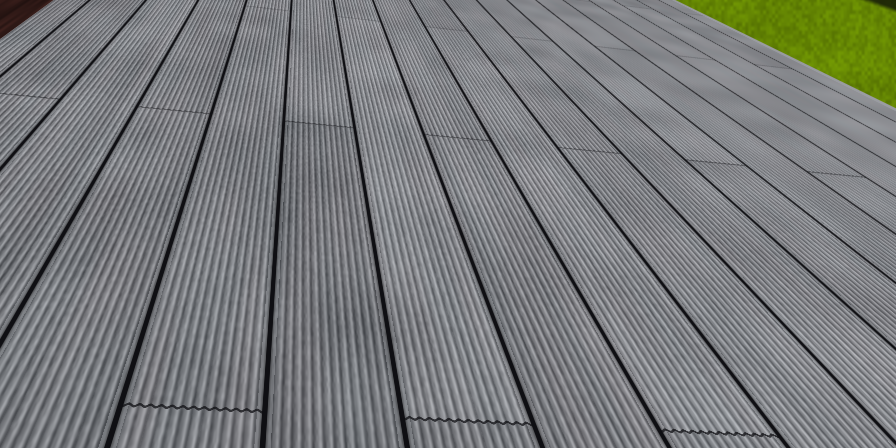
Write a WebGL 2 fragment shader that draws this texture.

```glsl
#version 300 es
precision highp float;
// Grooved grey composite decking seen in perspective, with a lawn beyond its right edge.
// A projective map turns the canvas into deck coordinates: u counts boards, v runs along them.
// Ribs, gaps and staggered end joints are then drawn with repeats in u and v.

#define RIBS 12.0          // ribs on each board
#define RIB_DEPTH 0.115    // contrast of the ribs
#define MARGIN 0.055       // flat strip at each side of a board
#define GAP 0.019          // half width of the gap between boards
#define JOINT 0.0045       // half width of an end joint
#define BOARD_LENGTH 4.47  // distance between joints on one board
#define STAGGER 2.07       // joint offset of every second board
#define LAWN_EDGE 12.8     // board count where the lawn begins
#define WALL_EDGE -4.6     // board count where the brown edging begins
#define WEAR 0.07          // strength of stains and grain

uniform vec2 u_resolution;
out vec4 outColor;

const float TAU = 6.2831853;
const vec3 GAP_COLOR = vec3(0.06, 0.06, 0.075);
const vec3 LAWN_COLOR = vec3(0.39, 0.52, 0.01);
const vec3 EDGING_COLOR = vec3(0.17, 0.09, 0.08);

float hash(vec2 p) {
  return fract(sin(dot(p, vec2(127.1, 311.7))) * 43758.5453);
}

float noise(vec2 p) {
  vec2 i = floor(p), f = fract(p);
  f = f * f * (3.0 - 2.0 * f);
  return mix(mix(hash(i), hash(i + vec2(1, 0)), f.x),
             mix(hash(i + vec2(0, 1)), hash(i + vec2(1, 1)), f.x), f.y);
}

// Smooth line that fades rather than aliases when thinner than a pixel
float line(float d, float halfWidth, float pixel) {
  float r = max(halfWidth, 0.5 * pixel);
  float cover = 1.0 - smoothstep(r - 0.5 * pixel, r + 0.5 * pixel, abs(d));
  return cover * min(1.0, 2.0 * halfWidth / pixel);
}

// Canvas position (y downwards, height 1) to deck coordinates
vec2 deckCoords(vec2 p) {
  float depth = 0.1197 - 0.035 * p.x + 0.2355 * p.y;
  return vec2(p.x - 0.651 + 0.0651 * p.y, p.y - 0.2083 - 0.097 * p.x) / depth;
}

vec3 deck(vec2 uv, vec2 pixel, vec2 p) {
  float board = floor(uv.x);
  float across = fract(uv.x);

  // End joints, slightly wavy where they cut the ribs
  float ribPos = (across - MARGIN) / (1.0 - 2.0 * MARGIN) * RIBS;
  float along = uv.y - mod(board, 2.0) * STAGGER + 0.004 * cos(TAU * ribPos);
  float piece = floor(along / BOARD_LENGTH);
  float jointDist = mod(along + 0.5 * BOARD_LENGTH, BOARD_LENGTH) - 0.5 * BOARD_LENGTH;

  // Ribs: rounded ridges, lit on one flank, softened with distance
  float ribPixel = pixel.x * RIBS;
  float ribbed = step(MARGIN, across) * step(across, 1.0 - MARGIN);
  float profile = -cos(TAU * ribPos) + 0.3 * sin(2.0 * TAU * ribPos);
  float fade = 1.0 - smoothstep(0.25, 0.85, ribPixel);
  float shade = RIB_DEPTH * fade * mix(0.15, profile, ribbed);

  // Tone of each piece, each rib, broad stains and fine grain
  float ribTone = hash(vec2(floor(ribPos), board)) - 0.5;
  shade += 0.045 * (hash(vec2(board, piece)) - 0.5) + 0.04 * ribTone * ribbed * fade;
  shade += WEAR * (noise(vec2(uv.x * 1.7, uv.y * 3.0)) - 0.5);
  shade += WEAR * fade * (noise(vec2(uv.x * 70.0, uv.y * 45.0)) - 0.5);

  // Light rises towards the far right
  float light = 0.465 + 0.055 * smoothstep(0.3, 2.0, p.x) + 0.03 * (1.0 - p.y);
  vec3 color = vec3(light + shade) + vec3(-0.008, 0.0, 0.018);
  color.r += 0.015 * (noise(uv * vec2(6.0, 2.0)) - 0.4);

  // Dark cuts
  float gapDist = min(across, 1.0 - across);
  float gapWidth = GAP * mix(1.0, 0.6, smoothstep(4.0, 11.0, uv.x));
  color *= 1.0 - 0.3 * (1.0 - smoothstep(gapWidth, 2.2 * gapWidth, gapDist));
  color = mix(color, GAP_COLOR, 0.75 * line(jointDist, JOINT, pixel.y));
  return mix(color, GAP_COLOR, line(gapDist, gapWidth, pixel.x));
}

vec3 lawn(vec2 p) {
  float blades = noise(p * vec2(150.0, 110.0)) - 0.5;
  float patches = noise(p * 14.0) - 0.5;
  vec3 color = LAWN_COLOR * (1.0 + 0.22 * blades + 0.12 * patches);
  float shadow = smoothstep(0.0, 0.04, p.x - 1.91 - 2.8 * p.y);
  return mix(color, vec3(0.08, 0.1, 0.03), 0.85 * shadow);
}

void main() {
  vec2 p = gl_FragCoord.xy / u_resolution.y;
  p.y = 1.0 - p.y;
  vec2 uv = deckCoords(p);
  vec2 pixel = max(fwidth(uv), vec2(1e-5));

  vec3 color = deck(uv, pixel, p);
  float rim = smoothstep(LAWN_EDGE - 0.22, LAWN_EDGE - 0.15, uv.x);
  color = mix(color, vec3(0.62, 0.63, 0.65), 0.7 * rim);
  color = mix(color, lawn(p), smoothstep(-0.5, 0.5, (uv.x - LAWN_EDGE) / pixel.x));

  // Brown edging in the far left corner
  vec3 edging = EDGING_COLOR * (0.75 + 0.7 * noise(vec2(uv.x * 16.0, uv.y)));
  color = mix(color, edging, smoothstep(-0.5, 0.5, (WALL_EDGE - uv.x) / pixel.x));
  outColor = vec4(color, 1.0);
}
```
